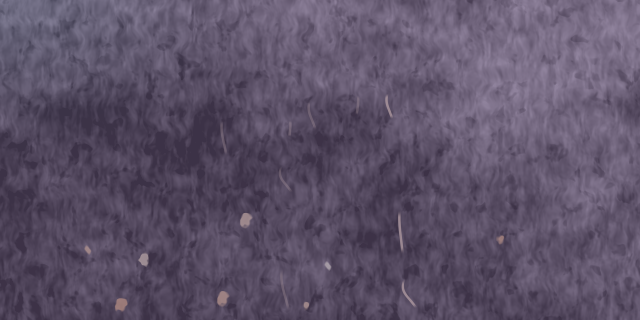
Reproduce this texture procedurally as a Shadertoy shader.

```glsl
// Worn purple carpet with soft matted pile, uneven light, loose fibres and crumbs

const vec3 PILE_DARK = vec3(0.225, 0.185, 0.265);
const vec3 PILE_LIGHT = vec3(0.535, 0.485, 0.585);
const vec3 FIBRE_COLOR = vec3(0.66, 0.58, 0.61);
const vec3 CRUMB_PALE = vec3(0.70, 0.66, 0.69);
const vec3 CRUMB_TAN = vec3(0.68, 0.53, 0.50);

float hash(vec2 p) {
    return fract(sin(dot(p, vec2(127.1, 311.7))) * 43758.5453);
}

vec2 hash2(float seed) {
    return vec2(hash(vec2(seed, 1.7)), hash(vec2(seed, 8.3)));
}

float noise(vec2 p) {
    vec2 cell = floor(p);
    vec2 f = fract(p);
    f = f * f * (3.0 - 2.0 * f);
    float low = mix(hash(cell), hash(cell + vec2(1, 0)), f.x);
    float high = mix(hash(cell + vec2(0, 1)), hash(cell + vec2(1, 1)), f.x);
    return mix(low, high, f.y);
}

float fbm(vec2 p, int octaves) {
    float sum = 0.0, weight = 0.5, total = 0.0;
    for (int i = 0; i < octaves; i++) {
        sum += weight * noise(p);
        total += weight;
        weight *= 0.55;
        p = mat2(0.96, 0.28, -0.28, 0.96) * p * 2.03 + 17.3;
    }
    return sum / total;
}

float pool(vec2 p, vec2 center, vec2 radius) {
    vec2 d = (p - center) / radius;
    return exp(-dot(d, d));
}

// Broad light: bright far edge and right side, worn dark areas between
float lighting(vec2 p) {
    float tone = 0.29 + 0.34 * smoothstep(0.52, 1.0, p.y) + 0.07 * p.x;
    tone += 0.32 * pool(p, vec2(1.75, 0.55), vec2(0.45, 0.28));
    tone += 0.12 * pool(p, vec2(0.05, 0.95), vec2(0.40, 0.15));
    tone -= 0.22 * pool(p, vec2(1.22, 0.85), vec2(0.20, 0.07));
    tone -= 0.25 * pool(p, vec2(1.98, 0.67), vec2(0.20, 0.05));
    tone -= 0.18 * pool(p, vec2(1.28, 0.40), vec2(0.18, 0.14));
    tone -= 0.10 * pool(p, vec2(0.35, 0.52), vec2(0.45, 0.20));
    return tone;
}

// Short upright tufts, fine strands and small shadowed pits
float pile(vec2 p) {
    vec2 warp = vec2(noise(p * 24.0), noise(p * 24.0 + 41.0)) - 0.5;
    vec2 q = p + 0.018 * warp;
    float patches = fbm(q * vec2(6.0, 8.0), 4) - 0.5;
    float tufts = fbm(q * vec2(46.0, 30.0) + 9.0, 3) - 0.5;
    float strands = noise(q * vec2(125.0, 34.0) + 30.0) - 0.5;
    float pits = smoothstep(0.60, 0.76, fbm(q * vec2(30.0, 26.0) + 70.0, 3));
    return 0.60 * patches + 0.55 * tufts + 0.24 * strands - 0.22 * pits;
}

// Bowed, tapering strand centred on the origin
float fibre(vec2 p, float halfLength, float bend, float width) {
    float along = p.y / halfLength;
    float curve = bend * (1.0 - along * along) + 0.3 * bend * sin(3.0 * along);
    float d = abs(p.x - curve);
    float taper = 1.0 - smoothstep(0.65, 1.0, abs(along));
    return taper * (1.0 - smoothstep(0.3 * width, width, d));
}

// Rough-edged crumb
float crumb(vec2 p, float radius) {
    float edge = radius * (0.6 + 0.8 * noise(p * 90.0 + radius * 900.0));
    return 1.0 - smoothstep(edge - 0.005, edge + 0.003, length(p * vec2(1.1, 0.9)));
}

vec3 addFibres(vec3 color, vec2 p) {
    for (int i = 0; i < 9; i++) {
        float seed = float(i) + 3.0;
        vec2 center = vec2(0.2, 0.08) + hash2(seed) * vec2(1.15, 0.72);
        vec2 shape = hash2(seed + 40.0);
        float angle = 0.8 * (shape.x - 0.5);
        float c = cos(angle), s = sin(angle);
        vec2 local = mat2(c, s, -s, c) * (p - center);
        float mask = fibre(local, mix(0.025, 0.085, shape.y), 0.03 * (shape.x - 0.5), 0.006);
        color = mix(color, FIBRE_COLOR, mask * (i < 3 ? 0.85 : 0.35));
    }
    return color;
}

vec3 addCrumbs(vec3 color, vec2 p) {
    for (int i = 0; i < 8; i++) {
        float seed = float(i) + 90.0;
        vec2 center = vec2(0.04, 0.03) + hash2(seed) * vec2(1.75, 0.32);
        float radius = mix(0.007, 0.019, hash(vec2(seed, 4.1)));
        vec3 tint = mix(CRUMB_TAN, CRUMB_PALE, hash(vec2(seed, 6.2)));
        color = mix(color, tint, 0.8 * crumb(p - center, radius));
    }
    return color;
}

void mainImage(out vec4 fragColor, in vec2 fragCoord) {
    vec2 p = fragCoord / iResolution.y;
    float tone = clamp(lighting(p) + pile(p), 0.04, 1.08);
    vec3 color = mix(PILE_DARK, PILE_LIGHT, tone);

    // Cooler sheen in the far left corner
    color += vec3(-0.025, 0.012, 0.005) * pool(p, vec2(0.0, 1.0), vec2(0.5, 0.3));
    color = addFibres(color, p);
    color = addCrumbs(color, p);
    fragColor = vec4(color, 1.0);
}
```
